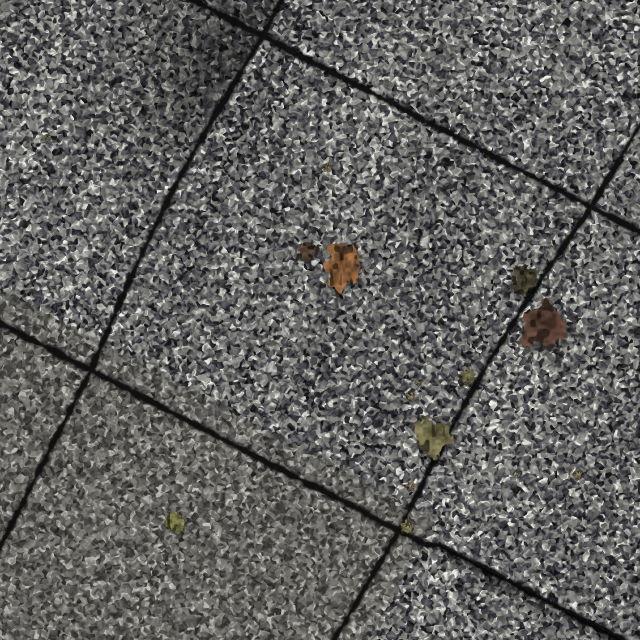
Give the GLSL for this texture, as a WebGL 2 fragment shader.

```glsl
#version 300 es
precision highp float;
// Speckled roofing-felt slabs with dark slanted joints and a few fallen leaves.
uniform vec2 u_resolution;
out vec4 fragColor;

float hash(vec2 p) {
  return fract(sin(dot(p, vec2(127.1, 311.7))) * 43758.5453);
}

float noise(vec2 p) {
  vec2 i = floor(p), f = fract(p);
  f = f * f * (3.0 - 2.0 * f);
  return mix(mix(hash(i), hash(i + vec2(1, 0)), f.x),
             mix(hash(i + vec2(0, 1)), hash(i + vec2(1, 1)), f.x), f.y);
}

// Mineral chips: soft Voronoi cells, each with its own random grey
float chips(vec2 p) {
  vec2 cell = floor(p);
  float sum = 0.0, weights = 0.0;
  for (int y = -1; y <= 1; y++)
    for (int x = -1; x <= 1; x++) {
      vec2 id = cell + vec2(x, y);
      vec2 d = id + vec2(hash(id), hash(id + 31.7)) - p;
      float w = exp(-8.0 * dot(d, d));
      sum += w * hash(id + 77.3);
      weights += w;
    }
  return sum / weights;
}

// Ragged, crumpled leaf with a contact shadow, laid over the colour
void addLeaf(inout vec3 color, vec2 p, float radius, vec3 tint, float seed) {
  vec2 q = p / radius;
  if (dot(q, q) > 4.0) return;
  float a = atan(q.y, q.x);
  float rim = 0.82 + 0.08 * sin(5.0 * a + seed) + 0.07 * sin(3.0 * a + 2.0 * seed)
            + 0.4 * (noise(q * 3.0 + seed + 9.0) - 0.5) + 0.2 * (noise(q * 8.0 + seed) - 0.5);
  float aa = 1.5 / (u_resolution.y * radius);
  color *= mix(0.5, 1.0, smoothstep(-0.1, 0.3, length(q + vec2(-0.08, 0.15)) - rim));
  float crumple = 0.5 + 0.55 * noise(q * 2.5 + seed) + 0.4 * noise(q * 7.0 - seed);
  float folds = smoothstep(0.22, 0.4, noise(q * vec2(4.0, 3.0) + seed * 3.0));
  vec3 surface = tint * crumple * mix(0.5, 1.0, folds);
  color = mix(color, surface, smoothstep(aa, -aa, length(q) - rim));
}

void main() {
  vec2 p = gl_FragCoord.xy / u_resolution.y;

  // Slab coordinates: whole numbers of u and v lie on the joints
  float v = (p.y + 0.52 * p.x - 0.495) / 0.662;
  float bow = 0.016 * sin(3.14159 * clamp(v, 0.0, 1.0));
  float span = 0.597 + 0.079 * p.y;
  float u = (p.x + 0.075 - 0.515 * p.y + bow) / span;
  float ledge = smoothstep(1.08, 1.14, u) * step(v, 0.5);
  v -= 0.016 * ledge;
  vec2 slab = floor(vec2(u, v));

  // Granules, softer and warmer on the lower course and its overlap strip
  float soft = smoothstep(0.085, 0.07, v) * smoothstep(1.12, 1.05, u);
  vec2 warp = 0.006 * vec2(noise(p * 150.0), noise(p * 150.0 + 40.0));
  float grain = chips((p + warp) * 180.0);
  float fine = noise((p + warp) * 290.0);
  float blotch = noise(p * 75.0 + 5.0);
  float speck = 0.58 * (grain - 0.5) + 0.24 * (fine - 0.5) + 0.07 * (blotch - 0.5);
  float glint = smoothstep(0.68, 0.9, grain) * smoothstep(0.3, 0.8, fine) * 0.16;
  float tone = 0.395 + (speck + glint) * mix(1.0, 0.7, soft);
  tone = max(tone, 0.07);
  vec3 tint = mix(vec3(0.99, 0.97, 1.05), vec3(1.01, 1.01, 0.98), smoothstep(0.25, 0.55, grain));
  vec3 color = tone * mix(tint, vec3(1.0, 0.99, 0.95), soft);

  // Weathering: slab tone, broad stains, darkened upper corner
  color *= 0.97 + 0.06 * hash(slab + 3.0);
  color *= 0.96 + 0.08 * noise(p * 6.0);
  vec2 corner = (p - vec2(0.34, 0.93)) * vec2(1.0, 0.8);
  color *= 1.0 - 0.4 * exp(-45.0 * dot(corner, corner)) * step(u, 0.0);
  color *= 1.0 - 0.12 * smoothstep(0.012, 0.0, abs(v - 0.075)) * smoothstep(1.1, 1.0, u);

  // Joints: ragged dark lines with a faint worn edge
  vec2 gap = abs(vec2(u, v) - round(vec2(u, v))) * vec2(span * 0.88, 0.587);
  float ragged = 0.0045 * (noise(p * 75.0) - 0.5) + 0.002 * (noise(p * 200.0) - 0.5);
  float joint = min(gap.x + 0.0005, gap.y) + ragged;
  float aa = 0.8 / u_resolution.y;
  color *= 1.0 + 0.1 * smoothstep(0.018, 0.007, joint) * (1.0 - soft);
  color *= mix(0.55, 1.0, smoothstep(0.003, 0.010, joint));
  color = mix(color, vec3(0.055, 0.05, 0.05), 0.94 * smoothstep(0.0045 + aa, 0.0032 - aa, joint));
  color *= 1.0 - 0.5 * ledge * smoothstep(-0.05, 0.0, v) * step(v, 0.0);

  // Leaves caught along the right-hand joint
  for (int i = 0; i < 5; i++) {
    float k = float(i);
    float y = 0.177 + 0.142 * pow(k, 0.72);
    float sway = cos(2.1 * (k - 3.0));
    vec2 center = vec2(0.51 + 0.594 * y + 0.048 * sway * min(1.0, 0.4 + k), y);
    float radius = 0.022 - 0.011 * cos(3.14159 * k) + 0.0008 * k * k;
    vec3 leafTint = mix(vec3(0.5, 0.48, 0.33), vec3(0.28, 0.26, 0.19), k / 4.0)
                  + vec3(0.02, -0.06, -0.01) * max(sway, 0.0) * k / 3.0;
    addLeaf(color, p - center, radius, leafTint, k * 2.3 + 1.0);
  }

  // Curled orange leaf, its crumbs, and a green flake
  addLeaf(color, (p - vec2(0.533, 0.584)) * vec2(1.2, 0.9), 0.037, vec3(0.55, 0.38, 0.24), 4.0);
  addLeaf(color, p - vec2(0.479, 0.607), 0.017, vec3(0.3, 0.24, 0.19), 7.0);
  addLeaf(color, p - vec2(0.273, 0.185), 0.018, vec3(0.44, 0.44, 0.27), 2.0);

  // Scattered dry flecks
  for (int i = 0; i < 7; i++) {
    vec2 id = vec2(i, 8.0);
    vec2 center = vec2(hash(id), hash(id + 19.0));
    addLeaf(color, p - center, 0.004 + 0.004 * hash(id + 5.0), vec3(0.46, 0.41, 0.31), float(i));
  }
  fragColor = vec4(clamp(color, 0.0, 1.0), 1.0);
}
```
